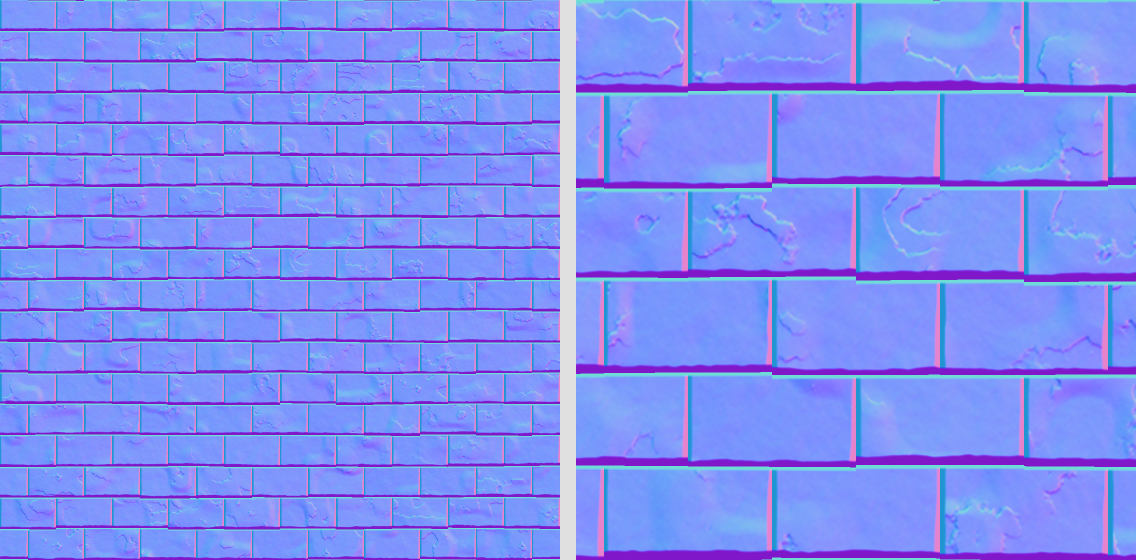
Left, the full canvas; right, a detail of the centre.
Reproduce this texture map procedurally as a Shadertoy shader.

```glsl
const vec2 COUNT = vec2(10.0, 18.0);      // slates across and down
const float ASPECT = 1.8;                 // slate width over height
const float ROW_PHASE = 0.035;            // vertical offset of the courses
const float LIP_JITTER = 0.055;           // uneven hang of each slate
const float LIP_WIDTH = 0.060;
const float LEFT_WIDTH = 0.030;
const float RIGHT_WIDTH = 0.030;
const float TOP_WIDTH = 0.018;
const float BEVEL_SOFT = 0.035;
const vec2 LEAN = vec2(-0.015, 0.185);    // mean slope of the faces
const vec2 LEAN_VARIATION = vec2(0.09, 0.07);
const vec2 LEFT_SLOPE = vec2(-1.15, 0.25);
const vec2 RIGHT_SLOPE = vec2(1.35, 0.05);
const vec2 TOP_SLOPE = vec2(-0.2, 1.1);
const vec2 LIP_SLOPE = vec2(0.0, -1.45);
const float FLAKE_HEIGHT = 0.017;
const float GRAIN_HEIGHT = 0.022;
const float SLOPE_STEP = 0.03;
const int SAMPLES = 2;                    // supersampling per axis

float hash(vec2 p) {
    return fract(sin(dot(p, vec2(127.1, 311.7))) * 43758.5453);
}

float noise(vec2 p) {
    vec2 i = floor(p), f = fract(p);
    f = f * f * (3.0 - 2.0 * f);
    vec2 e = vec2(1.0, 0.0);
    return mix(mix(hash(i), hash(i + e), f.x),
               mix(hash(i + e.yx), hash(i + e.xx), f.x), f.y);
}

float fbm(vec2 p) {
    float sum = 0.0, amp = 0.5;
    for (int i = 0; i < 4; i++) {
        sum += amp * noise(p);
        p = mat2(1.6, 1.2, -1.2, 1.6) * p + 3.7;
        amp *= 0.5;
    }
    return sum;
}

// Split stone: broken terraces over a fine grain
float relief(vec2 p) {
    float rough = fbm(p * 3.0);
    float level = 2.6 * noise(p * vec2(0.9, 1.3)) + 1.5 * rough;
    float terrace = floor(level) + smoothstep(0.0, 0.14, fract(level));
    float flaked = smoothstep(0.4, 0.75, noise(p * 1.4 + 17.0));
    return FLAKE_HEIGHT * terrace * flaked + GRAIN_HEIGHT * rough;
}

// Running bond: alternate rows shift by half a slate
float bondX(float x, float row) {
    return x + 0.5 * (1.0 - mod(row, 2.0));
}

vec2 slateId(float x, float row) {
    return mod(vec2(floor(bondX(x, row)), row), COUNT);
}

float lipOffset(float x, float row) {
    vec2 id = slateId(x, row);
    float along = fract(bondX(x, row));
    float slant = (hash(id + 5.3) - 0.5) * (along - 0.5) * 0.03;
    return 0.015 + LIP_JITTER * hash(id + 2.1) + slant;
}

float bevel(float dist, float width) {
    return 1.0 - smoothstep(width, width + BEVEL_SOFT, dist);
}

vec3 slateNormal(vec2 uv) {
    // Find the slate, allowing for lips that hang unevenly
    vec2 g = uv * COUNT + vec2(0.0, ROW_PHASE);
    float row = floor(g.y);
    if (g.y < row + lipOffset(g.x, row)) row -= 1.0;
    vec2 id = slateId(g.x, row);
    vec2 p = vec2(fract(bondX(g.x, row)) * ASPECT, g.y - row);
    float below = p.y - lipOffset(g.x, row);
    float above = 1.0 + lipOffset(g.x, row + 1.0) - p.y;

    // Face: its own tilt, a slight bulge and stone relief
    vec2 seed = vec2(hash(id), hash(id + 7.7));
    vec2 q = p + 40.0 * seed;
    float h = relief(q);
    vec2 grad = vec2(relief(q + vec2(SLOPE_STEP, 0.0)),
                     relief(q + vec2(0.0, SLOPE_STEP))) - h;
    vec2 slope = LEAN + LEAN_VARIATION * (seed - 0.5) - grad / SLOPE_STEP;
    slope.x += 0.06 * (p.x / ASPECT - 0.5);

    // Worn borders
    float sideWear = noise(vec2(q.y * 5.0, q.x - p.x)) - 0.5;
    float lipWear = noise(vec2(q.x * 3.0, seed.y * 30.0)) - 0.5
                  + 0.6 * (noise(vec2(q.x * 11.0, seed.x * 30.0)) - 0.5);
    float rightWidth = RIGHT_WIDTH * mix(1.5, 0.4, p.y) + 0.025 * sideWear;
    float leftWidth = LEFT_WIDTH * (0.6 + 0.8 * seed.x) - 0.015 * sideWear;
    float lipWidth = LIP_WIDTH + 0.03 * (seed.y - 0.5) + 0.035 * lipWear;
    slope = mix(slope, LEFT_SLOPE, bevel(p.x, leftWidth));
    slope = mix(slope, RIGHT_SLOPE, bevel(ASPECT - p.x, rightWidth));
    slope = mix(slope, TOP_SLOPE, bevel(above, TOP_WIDTH));
    slope = mix(slope, LIP_SLOPE, bevel(below, lipWidth));
    return normalize(vec3(slope, 1.0));
}

void mainImage(out vec4 fragColor, in vec2 fragCoord) {
    vec3 sum = vec3(0.0);
    for (int j = 0; j < SAMPLES; j++)
        for (int i = 0; i < SAMPLES; i++) {
            vec2 offset = (vec2(i, j) + 0.5) / float(SAMPLES) - 0.5;
            sum += slateNormal((fragCoord + offset) / iResolution.xy);
        }
    vec3 normal = sum / float(SAMPLES * SAMPLES);
    fragColor = vec4(0.5 + 0.5 * normal, 1.0);
}
```
